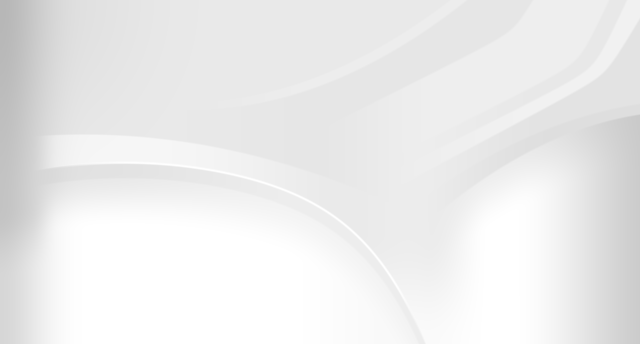
Reproduce this background procedurally as a WebGL 2 fragment shader.

```glsl
#version 300 es
precision highp float;
// Soft white and grey backdrop: sweeping ribbons, a bright arc and two white glows.

uniform vec2 u_resolution;
out vec4 outColor;

// Layout: x runs from 0 to ASPECT, y from 0 to 1
const float ASPECT = 1.855;
const vec2 ARC_TOP = vec2(0.362, 0.527);
const vec2 BAND_TOP = vec2(0.242, 0.609);
const vec2 STRIP_START = vec2(0.555, 0.681);
const vec2 KNEE_WIDE = vec2(1.498, 0.908);
const vec2 KNEE_SHADE = vec2(1.684, 0.814);
const vec2 KNEE_LIGHT = vec2(1.727, 0.795);
const vec2 KNEE_LOW = vec2(1.758, 0.778);

// Tones
const float BASE = 0.912;
const float BAND_TONE = 0.965;
const float ARC_SHADOW = 0.885;
const float RIGHT_SHADE = 0.78;
const float LEFT_DARKENING = 0.16;
const float CORNER_DARKENING = 0.05;
const float HIGHLIGHT_WIDTH = 0.006;

// Smooth coverage of the side where d is positive
float cover(float d) {
    float w = max(fwidth(d), 1e-5);
    return smoothstep(-w, w, d);
}

// Height of a line that bends from one slope to a steeper one
float bentLine(float x, vec2 knee, float slopeA, float slopeB) {
    const float ROUNDNESS = 0.035;
    float d = x - knee.x;
    return knee.y + 0.5 * (slopeA + slopeB) * d
         + 0.5 * (slopeB - slopeA) * sqrt(d * d + ROUNDNESS * ROUNDNESS);
}

// Height of the bright arc, steepening to the right
float arcHeight(float x) {
    float d2 = (x - ARC_TOP.x) * (x - ARC_TOP.x);
    return ARC_TOP.y - 0.344 * d2 * (1.0 + 1.76 * d2 * d2);
}

// Height of the lower right sweep, falling to the left
float sweepHeight(float x, float y, float curvature) {
    float d = ASPECT - x;
    return y - 0.15 * d - curvature * d * d;
}

// Diagonal ribbons of the upper half
float ribbons(vec2 p, float tone) {
    float d = p.x - STRIP_START.x;
    float stripLow = STRIP_START.y + 0.5 * d * d;
    float stripHigh = stripLow + 0.022 + 0.02 * d;
    float fade = smoothstep(0.5, 0.95, p.x);
    float belowStrip = cover(stripLow - p.y);
    tone += 0.018 * fade * (cover(stripHigh - p.y) - belowStrip);
    tone -= 0.010 * fade * belowStrip;

    float wide = cover(bentLine(p.x, KNEE_WIDE, 0.5, 1.8) - p.y);
    float shade = cover(bentLine(p.x, KNEE_SHADE, 0.5, 2.2) - p.y);
    float light = cover(bentLine(p.x, KNEE_LIGHT, 0.5, 2.2) - p.y);
    float low = cover(bentLine(p.x, KNEE_LOW, 0.53, 1.7) - p.y);
    float far = smoothstep(1.12, 1.6, p.x);
    tone += 0.030 * smoothstep(0.9, 1.25, p.x) * wide;
    return tone + far * (0.035 * light - 0.022 * shade - 0.055 * low);
}

// Lower right sweep with its glow and the shade at the right side
float sweep(vec2 p, float tone) {
    float far = smoothstep(1.15, 1.6, p.x);
    tone -= 0.018 * far * cover(sweepHeight(p.x, 0.698, 0.455) - p.y);
    float depth = sweepHeight(p.x, 0.667, 0.58) - p.y;
    float glow = smoothstep(1.23, 1.42, p.x) * mix(0.35, 1.0, smoothstep(-0.02, 0.16, depth));
    float lit = mix(tone, 1.0, glow);
    lit = mix(lit, RIGHT_SHADE, smoothstep(1.48, 1.93, p.x));
    return mix(tone, lit, cover(depth));
}

// Pale band, shadow and white hollow bounded by the bright arc
float arc(vec2 p, float tone) {
    float depth = arcHeight(p.x) - p.y;
    float inside = cover(depth);
    float entry = smoothstep(0.09, 0.17, p.x);

    float d = p.x - BAND_TOP.x;
    float band = cover(BAND_TOP.y - 0.252 * d * d - p.y) * (1.0 - inside);
    tone = mix(tone, BAND_TONE, band * entry * (1.0 - smoothstep(0.4, 1.2, p.x)));

    float hollow = ARC_SHADOW + 0.045 * smoothstep(0.25, 0.9, p.x);
    hollow += 0.022 * cover(depth - 0.045);
    float white = smoothstep(0.03, 0.19, depth) * mix(1.0, 0.5, smoothstep(0.82, 1.15, p.x));
    hollow = mix(hollow, 1.0, white);
    tone = mix(tone, hollow, inside * mix(entry, 1.0, smoothstep(0.08, 0.3, depth)));

    float gradient = length(vec2(dFdx(depth), dFdy(depth))) * u_resolution.y;
    float line = 1.0 - smoothstep(0.0, HIGHLIGHT_WIDTH, abs(depth) / gradient);
    line *= smoothstep(0.1, 0.4, p.x) * (1.0 - smoothstep(1.14, 1.23, p.x));
    return mix(tone, 1.0, line);
}

void main() {
    vec2 p = gl_FragCoord.xy / u_resolution * vec2(ASPECT, 1.0);
    float tone = ribbons(p, BASE);
    tone = sweep(p, tone);

    // White haze along the bottom
    float haze = smoothstep(0.32, 0.0, p.y) * smoothstep(0.8, 1.0, p.x);
    tone = mix(tone, 1.0, 0.75 * haze * (1.0 - smoothstep(1.35, 1.55, p.x)));
    tone = arc(p, tone);

    // Darkening at the left side and the top left corner
    float side = smoothstep(0.3, 0.0, p.x);
    tone *= 1.0 - LEFT_DARKENING * side * side;
    tone -= CORNER_DARKENING * smoothstep(0.6, 0.0, length(p - vec2(0.0, 1.0)));
    outColor = vec4(vec3(clamp(tone, 0.0, 1.0)), 1.0);
}
```
